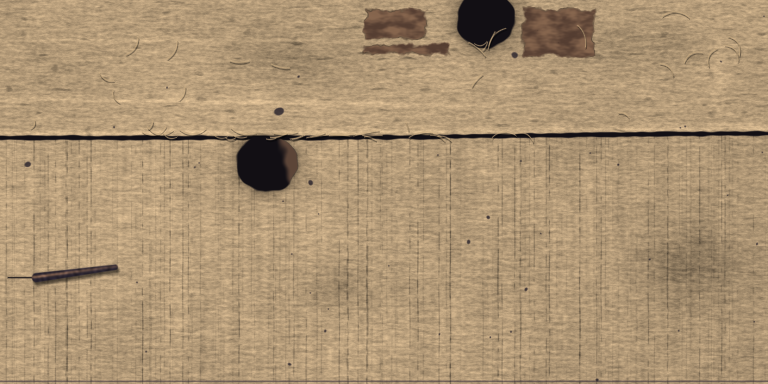
Write a Shadertoy shader that draws this texture.

```glsl
// Two weathered planks with a dark seam, two bored holes, rusty plates and a nail.
// Stretched gradient noise makes the grain, hashed columns the saw marks, and
// distance functions place the hardware, fibres and pits.

float hash(float a, float b) {
  vec3 q = fract(vec3(a, b, a) * 0.1031);
  q += dot(q, q.yzx + 33.33);
  return fract((q.x + q.y) * q.z);
}

float corner(vec2 cell, vec2 d) {
  float a = 6.2832 * hash(cell.x, cell.y);
  return dot(vec2(cos(a), sin(a)), d);
}

float noise(vec2 p) {
  vec2 i = floor(p), f = fract(p), u = f * f * (3.0 - 2.0 * f), e = vec2(1, 0);
  return mix(mix(corner(i, f), corner(i + e, f - e), u.x),
    mix(corner(i + e.yx, f - e.yx), corner(i + 1.0, f - 1.0), u.x), u.y);
}

float fbm(vec2 p) {
  return noise(p) + 0.5 * noise(p * 2.1 + 17.0) + 0.25 * noise(p * 4.3 + 41.0);
}

float blob(vec2 p, float x, float y, float w, float h) {
  vec2 q = (p - vec2(x, y)) / vec2(w, h);
  return exp(-dot(q, q));
}

float box(vec2 p, float x, float y, float w, float h) {
  vec2 q = abs(p - vec2(x, y)) - vec2(w, h);
  return length(max(q, 0.0)) + min(max(q.x, q.y), 0.0);
}

float fill(float d, float soft) { return 1.0 - smoothstep(-soft, soft, d); }

// A thin bent strand
float fibre(vec2 p, float angle, float len, float bend, float soft) {
  vec2 q = mat2(cos(angle), -sin(angle), sin(angle), cos(angle)) * p;
  float d = abs(q.y + bend * (q.x * q.x / len - 0.3 * len)) - 0.0012;
  return fill(max(d, abs(q.x) - len), soft);
}

// Broken vertical grooves in random columns
float sawMarks(vec2 p, float columns, float soft) {
  float x = (p.x + 0.003 * noise(p.yy * 5.0)) * columns, id = floor(x);
  float d = abs(fract(x) - 0.3 - 0.4 * hash(columns, id)) / columns - 0.0012;
  float wear = noise(vec2(id * 3.7, p.y * 55.0)) + 0.7 * noise(vec2(id * 1.3, p.y * 5.0));
  return fill(d, soft) * smoothstep(-0.35, 0.3, wear) * smoothstep(0.25, 0.95, hash(id, columns));
}

void mainImage(out vec4 fragColor, in vec2 fragCoord) {
  vec2 p = fragCoord / iResolution.y;
  float px = 1.0 / iResolution.y, soft = max(px, 0.0015);
  float rise = p.y - 0.641 - 0.011 * smoothstep(0.7, 2.0, p.x) - 0.003 * noise(vec2(p.x * 14.0, 3));
  float upper = smoothstep(-px, px, rise), lower = 1.0 - upper;
  vec2 warped = p + 0.006 * vec2(noise(p * 25.0), noise(p * 25.0 + 9.0));
  vec3 dark = vec3(0.07, 0.06, 0.08);

  // Broad patches, horizontal grain and fuzz
  float tone = 1.0 + 0.08 * fbm(p * vec2(3, 5)) + 0.15 * fbm(warped * vec2(14, 110));
  tone += 0.16 * fbm(p * vec2(75, 150)) + 0.05 * blob(p, 0.35, 0.45, 0.6, 0.25);
  tone -= 0.05 * smoothstep(1.1, 2.0, p.x) * lower;

  // Upper plank: pale bands and torn flecks
  float bands = blob(p, 0.5, 0.742 - 0.012 * p.x, 0.75, 0.006) + 0.6 * blob(p, 0.4, 0.895, 0.6, 0.005);
  float torn = smoothstep(0.3, 0.55, noise(warped * vec2(24, 75) + 5.0));
  tone += upper * (0.16 * bands - 0.2 * torn + 0.1 * blob(p, 1.87, 0.82, 0.025, 0.1));

  // Lower plank: saw marks and faint ribs
  float marks = sawMarks(p, 15.0, soft) + 0.75 * sawMarks(p, 37.0, soft) + 0.4 * sawMarks(p, 83.0, soft);
  tone -= lower * (0.38 * min(marks, 1.0) - 0.09 * noise(p * vec2(60, 3)));

  // Soft stains
  float stain = blob(p, 1.79, 0.31, 0.12, 0.08) + 0.6 * blob(p, 0.89, 0.25, 0.1, 0.07);
  stain += 0.6 * blob(p, 0.74, 0.85, 0.13, 0.05) + 0.5 * blob(p, 1.7, 0.88, 0.2, 0.06);
  vec3 col = vec3(0.71, 0.61, 0.475) * (tone - stain * (0.2 + 0.12 * noise(p * 45.0)));

  // Scattered pits
  float pits = length(warped - vec2(0.727, 0.708)) - 0.011;
  for (float i = 0.0; i < 44.0; i++) {
    vec2 c = vec2(2.0 * hash(i, 2.0), hash(i, 8.0));
    pits = min(pits, length(warped - c) - 0.0015 - 0.006 * pow(hash(i, 5.0), 4.0));
  }
  col = mix(col, dark * 2.0, 0.8 * fill(pits, soft));

  // Rusty recesses beside the upper hole
  float plate = min(box(warped, 1.03, 0.936, 0.078, 0.037), box(warped, 1.06, 0.872, 0.111, 0.012));
  plate = min(plate, box(warped, 1.455, 0.915, 0.092, 0.06)) + 0.012 * fbm(p * 32.0);
  float worn = smoothstep(-0.45, 0.55, fbm(p * vec2(18, 38)));
  vec3 rust = mix(vec3(0.3, 0.21, 0.17), vec3(0.51, 0.38, 0.29), worn);
  col = mix(col, rust, 0.92 * fill(plate, 0.005));
  col *= 1.0 - 0.4 * fill(abs(plate) - 0.002, 0.003) * worn;

  // Seam, its lit lip and the bottom edge
  col *= 1.0 + 0.14 * blob(p, p.x, p.y - rise + 0.014, 1.0, 0.007);
  col = mix(col, dark, fill(abs(rise) - 0.0055 - 0.003 * noise(vec2(p.x * 35.0, 0.6)), soft));
  col = mix(col, dark * 3.0, 0.7 * fill(abs(p.y - 0.007) - 0.0015, soft));

  // Bored holes, the lower one with a lit wall
  vec2 q = p - vec2(0.695, 0.575);
  float ragged = 0.008 * noise(p * 32.0);
  float lowHole = max(length(q * vec2(0.92, 1)) - 0.074, rise) + ragged;
  float highHole = length(p - vec2(1.266, 0.95)) - 0.076 + ragged;
  float hole = min(lowHole, highHole);
  col *= 1.0 - 0.3 * exp(-max(hole, 0.0) * 70.0);
  float wall = smoothstep(0.035, 0.06, q.x + 0.2 * q.y + 2.0 * ragged) * fill(lowHole, 0.003);
  col = mix(col, mix(dark, vec3(0.36, 0.27, 0.22), wall), fill(hole, 0.003));

  // Loose fibres: along the seam, on the upper plank, at the upper hole
  for (float i = 0.0; i < 52.0; i++) {
    float a = hash(i, 11.0), b = hash(i, 23.0), len = 0.012 + 0.024 * b;
    vec2 c = i < 28.0 ? vec2(0.4 + a, 0.637 + 0.02 * b) : vec2(2.0 * a, 0.67 + 0.31 * b);
    if (i > 47.0) c = vec2(1.25 + 0.05 * a, 0.878 + 0.035 * b);
    float angle = (hash(i, 37.0) - 0.5) * (i < 28.0 ? 0.8 : 2.8);
    col *= 1.0 - 0.45 * fibre(p - c + vec2(-0.002, 0.005), angle, len, a - 0.5, soft);
    col = mix(col, vec3(0.8, 0.68, 0.51), 0.75 * fibre(p - c, angle, len, a - 0.5, soft));
  }

  // Nail with shadow, thin tip and glint
  vec2 from = p - vec2(0.095, 0.277), axis = vec2(0.205, 0.027);
  float along = clamp(dot(from, axis) / dot(axis, axis), 0.0, 1.0), width = 0.012 - 0.005 * along;
  vec2 away = from - axis * along;
  col *= 1.0 - 0.55 * fill(length(away + vec2(-0.004, 0.009)) - width, 0.006);
  col = mix(col, dark, fill(box(from, -0.035, 0.0, 0.04, 0.0015), soft));
  float glint = blob(away, 0.0, 0.002, 0.02, 0.004) * (0.75 - 0.45 * along);
  vec3 metal = mix(dark * 2.2, vec3(0.62, 0.46, 0.35), glint);
  col = mix(col, metal * (1.0 + 0.5 * noise(p * 90.0)), fill(length(away) - width, soft));
  fragColor = vec4(clamp(col, 0.0, 1.0), 1.0);
}
```
